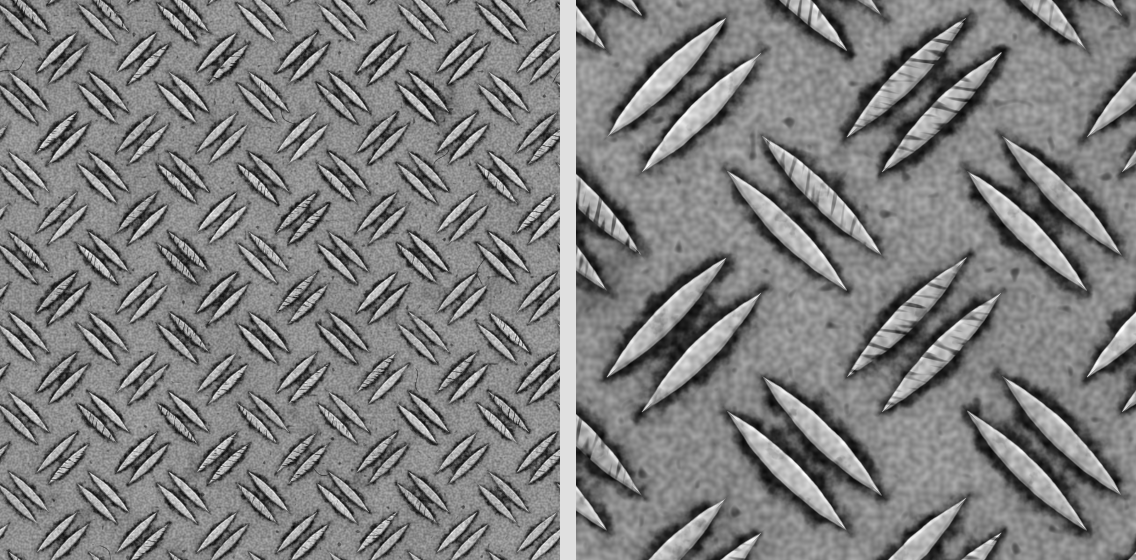
Left, the full canvas; right, a detail of the centre.
A Shadertoy shader for this texture:

```glsl
#define REPEATS 7.0
#define FACE vec2(0.049, 0.350)
#define HOLLOW vec2(0.088, 0.372)
#define SPACING 0.103
#define RISING_AT vec2(0.784, 0.271)
#define FALLING_AT vec2(0.285, 0.778)
#define STEEL 0.565
#define SHADOW 0.11
#define BAR_TONE 0.72
#define GRAIN 0.15
#define SCRATCHES 9

vec2 hash2(vec2 p) {
    vec3 q = fract(p.xyx * vec3(0.1031, 0.1030, 0.0973));
    q += dot(q, q.yzx + 33.33);
    return fract((q.xx + q.yz) * q.zy);
}

float corner(vec2 cell, vec2 offset, float period) {
    float angle = 6.2832 * hash2(mod(cell, period) + 3.0).x;
    return dot(vec2(cos(angle), sin(angle)), offset);
}

// Gradient noise that wraps after a whole number of lattice cells
float noise(vec2 p, float period) {
    vec2 i = floor(p), f = p - i, e = vec2(1.0, 0.0);
    vec2 s = f * f * f * (f * (f * 6.0 - 15.0) + 10.0);
    return mix(
        mix(corner(i, f, period), corner(i + e, f - e, period), s.x),
        mix(corner(i + e.yx, f - e.yx, period), corner(i + 1.0, f - 1.0, period), s.x), s.y);
}

float fbm(vec2 uv, float frequency) {
    float sum = 0.0, amplitude = 1.0;
    for (int i = 0; i < 4; i++) {
        sum += amplitude * noise(uv * frequency, frequency);
        frequency *= 2.0;
        amplitude *= 0.55;
    }
    return sum;
}

// Distance to a pointed lens; size holds half width and half length
float lens(vec2 p, vec2 size) {
    p = abs(p);
    float radius = dot(size, size) / (2.0 * size.x);
    float shift = radius - size.x;
    return (p.y - size.y) * shift > p.x * size.y
        ? length(p - vec2(0.0, size.y))
        : length(p + vec2(shift, 0.0)) - radius;
}

float smoothMin(float a, float b, float k) {
    float h = max(k - abs(a - b), 0.0) / k;
    return min(a, b) - h * h * k * 0.25;
}

// Worn sheet between the bars
float sheet(vec2 uv, float grain) {
    float tone = STEEL + 0.045 * fbm(uv, 6.0) + GRAIN * grain;
    tone -= 0.13 * smoothstep(0.3, 0.8, fbm(uv + 0.37, 9.0));
    tone -= 0.25 * smoothstep(0.38, 0.6, noise(uv * 90.0, 90.0));
    for (int i = 0; i < SCRATCHES; i++) {
        vec2 seed = vec2(float(i) * 7.0 + 2.0, 41.0);
        vec2 d = fract(uv - hash2(seed) + 0.5) - 0.5;
        vec2 r = hash2(seed + 5.0);
        float a = 6.2832 * r.x, size = 0.015 + 0.03 * r.y;
        d = mat2(cos(a), sin(a), -sin(a), cos(a)) * d;
        d.y += 0.006 * sin(d.x * 110.0);
        float reach = 1.0 - smoothstep(size * 0.7, size, abs(d.x));
        tone -= 0.22 * reach * (1.0 - smoothstep(0.0003, 0.0018, abs(d.y)));
    }
    return tone;
}

// Lays one family of paired bars over the tone; slope is +1 or -1
float barPairs(float tone, vec2 uv, vec2 center, float slope, float grain, float grit) {
    vec2 p = uv * REPEATS - center;
    vec2 id = floor(p + 0.5), q = p - id;
    id = mod(id, REPEATS);
    vec2 wear = hash2(id + 20.0 + 30.0 * slope);
    float px = REPEATS / iResolution.y;
    float along = dot(q, vec2(1.0, slope)) * 0.7071;
    float across = dot(q, vec2(-slope, 1.0)) * 0.7071;
    float side = across > 0.0 ? 1.0 : -1.0;
    vec2 bar = vec2(across - side * SPACING, along);
    vec2 twin = vec2(across + side * SPACING, along);

    // Grimy hollow around and between the two bars
    float hollow = smoothMin(lens(bar, HOLLOW), lens(twin, HOLLOW), 0.05);
    hollow += 0.035 * grit - 0.014 * (wear.x - 0.4);
    float grime = 1.0 - smoothstep(-0.03, 0.026, hollow);
    float smudge = 1.0 - smoothstep(-0.02, 0.09, hollow);
    tone *= 1.0 - 0.13 * smudge;
    tone = mix(tone, SHADOW + 0.10 * max(grit, 0.0) + 0.12 * grain, grime);

    // Polished face, bright upper rim, shaded lower rim
    float d = lens(bar, FACE);
    vec2 tint = hash2(id + vec2(side, slope) * 4.0 + 60.0);
    float face = BAR_TONE + 0.10 * (tint.x - 0.5) + 0.9 * bar.x + 0.16 * grain;
    float hatch = noise(vec2(along * 34.0 + across * 22.0, across * 9.0) + id * 17.0, 512.0);
    face -= 0.38 * smoothstep(0.55, 0.95, tint.y) * smoothstep(0.05, 0.4, hatch);
    face -= 0.12 * smoothstep(0.25, 0.6, grit);
    float rim = smoothstep(-0.018, -0.006, d);
    face += rim * (bar.x > 0.0 ? 0.13 : -0.14);
    return mix(tone, face, 1.0 - smoothstep(-px, px, d + 0.004 * grit));
}

void mainImage(out vec4 fragColor, in vec2 fragCoord) {
    vec2 uv = fragCoord / iResolution.xy;
    float grain = noise(uv * 230.0, 230.0) + 0.6 * noise(uv * 120.0 + 0.5, 120.0);
    float grit = fbm(uv, 64.0);
    float tone = sheet(uv, grain);
    tone = barPairs(tone, uv, RISING_AT, 1.0, grain, grit);
    tone = barPairs(tone, uv, FALLING_AT, -1.0, grain, grit);
    fragColor = vec4(vec3(clamp(tone, 0.0, 1.0)), 1.0);
}
```
